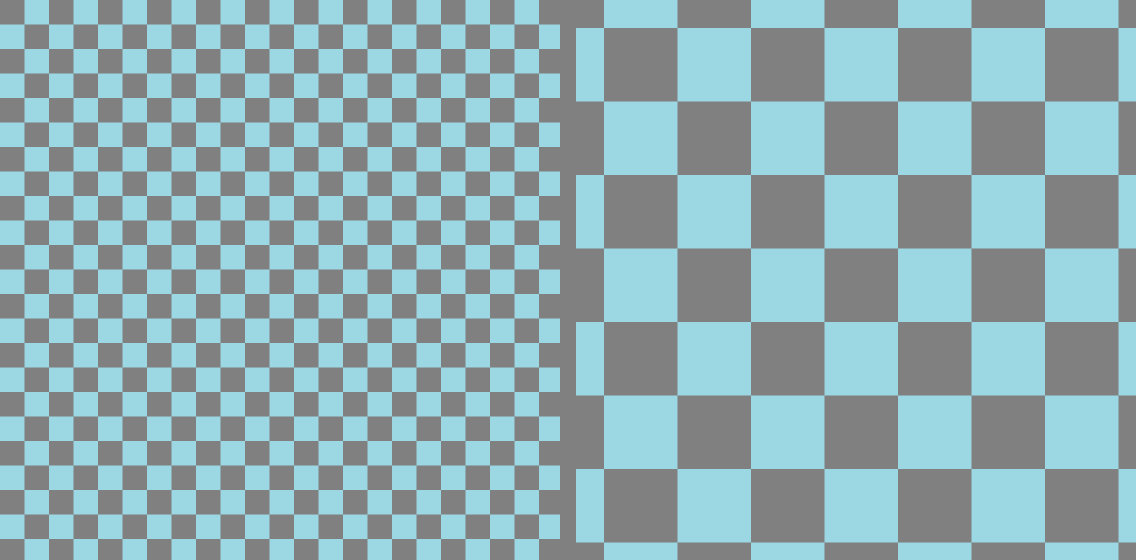
Left, the full canvas; right, a detail of the centre.
Write a WebGL 2 fragment shader that draws this pattern.

```glsl
#version 300 es
precision highp float;
// Two-colour checkerboard of flat squares, aligned to the upper left corner.
// Each axis gives a smoothed square wave of +1 and -1; the sign of their
// product picks the colour, so the squares alternate in both directions.

uniform vec2 u_resolution;
out vec4 fragColor;

const float CELLS_ACROSS = 160.0 / 7.0;  // squares per canvas height, last one cut
const float EDGE_PIXELS = 1.0;           // width of the smoothed edge
const vec3 GREY = vec3(0.502);
const vec3 PALE_BLUE = vec3(0.61, 0.843, 0.894);

// Square wave per axis: +1 on even cells, -1 on odd, with a ramp at the edges
vec2 squareWave(vec2 cell, float edgeWidth) {
    vec2 edgeDistance = abs(mod(cell - 0.5, 2.0) - 1.0) - 0.5;
    return clamp(edgeDistance / (0.5 * edgeWidth), -1.0, 1.0);
}

void main() {
    // Canvas units, measured from the upper left corner
    vec2 fromTopLeft = vec2(gl_FragCoord.x, u_resolution.y - gl_FragCoord.y);
    float cellsPerPixel = CELLS_ACROSS / u_resolution.y;

    vec2 wave = squareWave(fromTopLeft * cellsPerPixel, EDGE_PIXELS * cellsPerPixel);
    float greyAmount = 0.5 + 0.5 * wave.x * wave.y;

    fragColor = vec4(mix(PALE_BLUE, GREY, greyAmount), 1.0);
}
```
